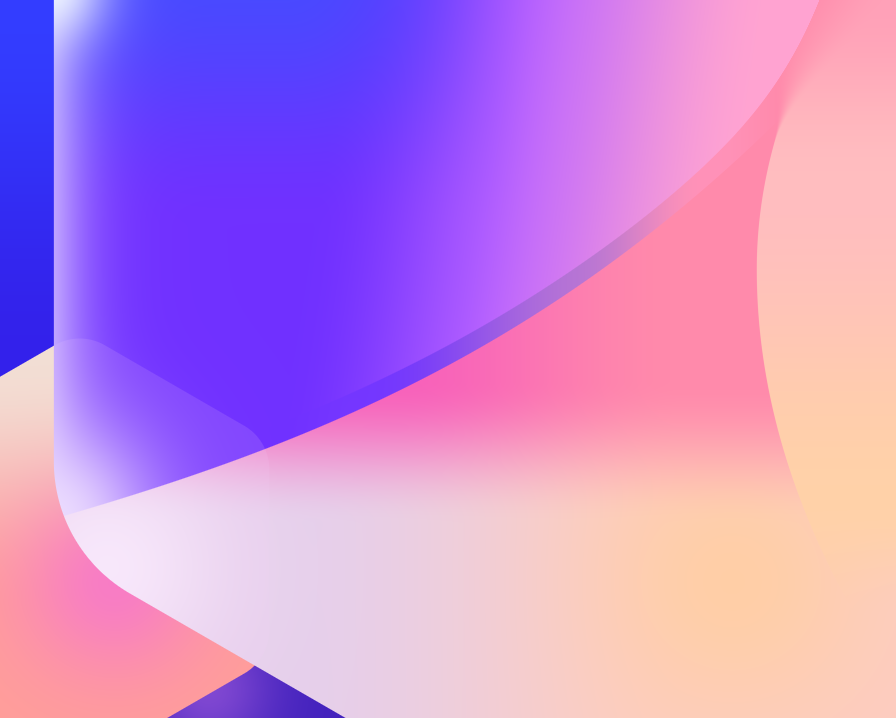
Write a Shadertoy shader that draws this background.

```glsl
// Overlapping translucent panels: a rounded slanted sheet holding a violet petal,
// a frosted hexagon at the lower left and a peach lobe at the right.
// Distance functions and curves give the edges; smooth mixes give the colours.

// Antialiased coverage of a signed distance, in units of canvas height
float cover(float d) {
    return clamp(0.5 - d * iResolution.y, 0.0, 1.0);
}

// Soft round glow of the given radius
float glow(vec2 p, vec2 center, float radius) {
    vec2 q = (p - center) / radius;
    return exp(-dot(q, q));
}

// Wedge of a vertical and a 30 degree edge, joined by an arc
float panelDistance(vec2 p) {
    vec2 q = p - vec2(0.287, 0.357);
    float radius = 0.212;
    bool inCorner = q.y < 0.0 && dot(q, vec2(0.866, -0.5)) < 0.0;
    float wedge = max(-q.x, dot(q, vec2(-0.5, -0.866)));
    return (inCorner ? length(q) : wedge) - radius;
}

// Pointy-topped hexagon with rounded corners
float hexagonDistance(vec2 p, float apothem, float radius) {
    vec2 axis = vec2(-0.866025, 0.5);
    float inner = apothem - radius;
    p = abs(p.yx);
    p -= 2.0 * min(dot(axis, p), 0.0) * axis;
    p -= vec2(clamp(p.x, -0.57735 * inner, 0.57735 * inner), inner);
    return length(p) * sign(p.y) - radius;
}

// Height of the petal's lower rim
float rimHeight(float x) {
    return 0.256 + x * (0.28 + x * (0.05 + x * 0.168));
}

vec3 backdropColor(vec2 p) {
    vec3 blue = mix(vec3(0.20, 0.13, 0.92), vec3(0.20, 0.24, 1.0), smoothstep(0.5, 1.0, p.y));
    vec3 indigo = mix(vec3(0.26, 0.13, 0.74), vec3(0.50, 0.28, 0.82), glow(p, vec2(0.29, 0.04), 0.09));
    return mix(indigo, blue, smoothstep(0.1, 0.4, p.y));
}

vec3 hexagonColor(vec2 p) {
    vec3 color = mix(vec3(1.0, 0.62, 0.60), vec3(0.95, 0.87, 0.83), smoothstep(0.15, 0.5, p.y));
    return mix(color, vec3(0.97, 0.48, 0.78), 0.95 * glow(p, vec2(0.16, 0.19), 0.13));
}

vec3 petalColor(vec2 p, float depth) {
    float s = p.x - 0.15 * (p.y - 0.6);
    vec3 color = mix(vec3(0.44, 0.19, 1.0), vec3(0.74, 0.40, 1.0), smoothstep(0.42, 0.76, s));
    color = mix(color, vec3(1.0, 0.64, 0.82), smoothstep(0.64, 1.02, s));
    float topBlue = smoothstep(0.68, 1.05, p.y) * (1.0 - smoothstep(0.4, 0.75, p.x));
    color = mix(color, vec3(0.28, 0.29, 1.0), topBlue);
    // Pale light along the left border and in its corners
    float border = 0.7 * exp(-pow(max(depth, 0.0) / 0.05, 1.3));
    color = mix(color, vec3(0.88, 0.83, 1.0), border);
    color = mix(color, vec3(0.94, 0.90, 1.0), 0.85 * glow(p, vec2(0.09, 0.28), 0.13));
    return mix(color, vec3(0.95, 0.98, 1.0), 0.9 * glow(p, vec2(0.07, 1.02), 0.075));
}

vec3 lowerColor(vec2 p) {
    vec3 pink = mix(vec3(0.97, 0.38, 0.73), vec3(1.0, 0.54, 0.67), smoothstep(0.55, 0.95, p.x));
    vec3 pale = mix(vec3(0.90, 0.81, 0.92), vec3(0.99, 0.80, 0.76), smoothstep(0.4, 0.95, p.x));
    pale = mix(pale, vec3(1.0, 0.81, 0.64), 0.9 * glow(p, vec2(1.02, 0.19), 0.19));
    vec3 color = mix(pale, pink, smoothstep(0.27, 0.47, p.y));
    return mix(color, vec3(0.99, 0.95, 1.0), 0.8 * glow(p, vec2(0.15, 0.21), 0.16));
}

vec3 lobeColor(float y) {
    vec3 color = mix(vec3(1.0, 0.82, 0.66), vec3(1.0, 0.74, 0.75), smoothstep(0.3, 0.75, y));
    return mix(color, vec3(1.0, 0.63, 0.72), smoothstep(0.75, 1.0, y));
}

void mainImage(out vec4 fragColor, in vec2 fragCoord) {
    vec2 p = fragCoord / iResolution.y;
    float panel = panelDistance(p);
    float hexagon = cover(hexagonDistance(p - vec2(0.111, 0.2345), 0.264, 0.07));

    // Lower sheet and the peach lobe, whose edge dissolves at both ends
    vec3 sheet = lowerColor(p);
    float t = p.y - 0.625;
    float lobeEdge = 1.054 + t * t * (t > 0.0 ? 0.787 : 0.59);
    float softness = 0.7 / iResolution.y + 0.07 * smoothstep(0.8, 1.0, p.y);
    float lobe = smoothstep(-softness, softness, p.x - lobeEdge) * smoothstep(0.14, 0.3, p.y);
    sheet = mix(sheet, lobeColor(p.y), lobe);

    // Petal above a thin shaded rim
    vec3 petal = petalColor(p, -panel);
    vec3 rim = mix(vec3(0.43, 0.20, 1.0), vec3(0.72, 0.46, 0.83), smoothstep(0.5, 0.83, p.x));
    rim = mix(rim, vec3(1.0, 0.57, 0.72), smoothstep(0.8, 0.98, p.x));
    rim = mix(petal, rim, smoothstep(0.35, 0.6, p.x));
    float outer = rimHeight(p.x);
    float inner = outer + 0.028 + 0.08 * pow(p.x / 1.14, 20.0);
    float rimMask = cover((outer - p.y) / 1.2) * (1.0 - smoothstep(1.0, 1.1, p.x));
    sheet = mix(sheet, rim, rimMask);
    sheet = mix(sheet, petal, cover((inner - p.y) / 1.3));

    // Frosted hexagon seen through the sheet
    sheet = mix(sheet, vec3(0.95, 0.80, 0.97), 0.14 * hexagon);

    vec3 color = mix(backdropColor(p), hexagonColor(p), hexagon);
    color = mix(color, sheet, cover(panel));
    fragColor = vec4(color, 1.0);
}
```
